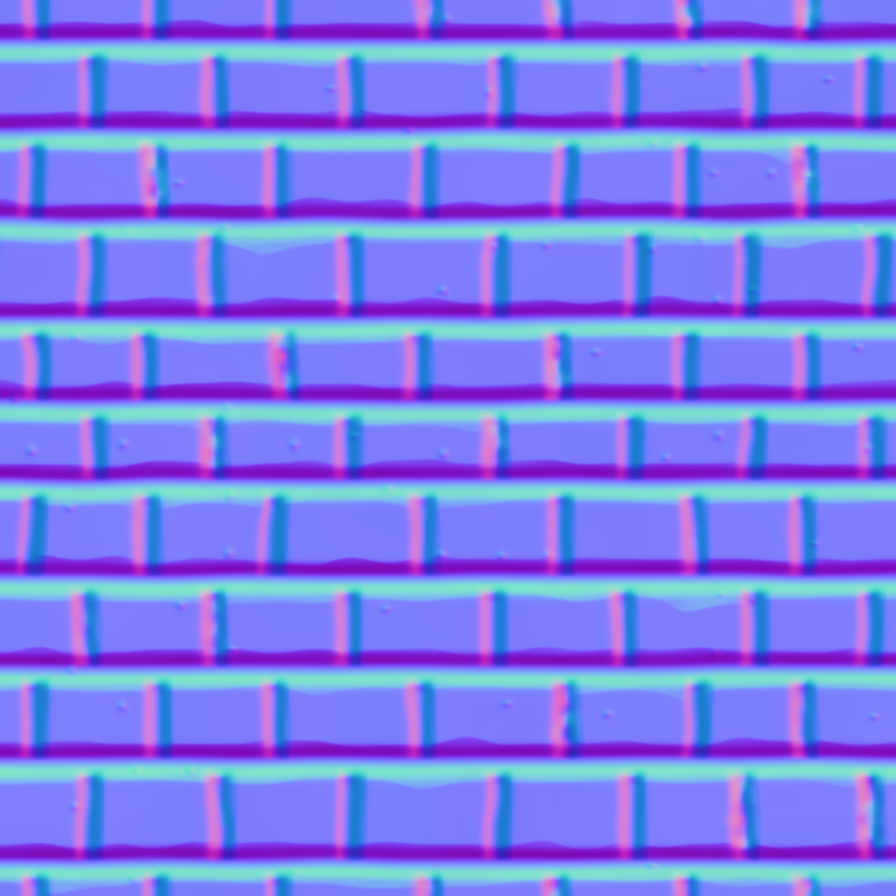
This texture map is drawn by a WebGL 2 fragment shader. Its source:

```glsl
#version 300 es
precision highp float;
// Tangent-space normal map of a worn brick wall: ten courses of seven bricks.
// Surface slopes of the mortar grooves, ragged brick edges and small dents
// are summed, then the resulting normal is encoded as a colour.
uniform vec2 u_resolution;
out vec4 outColor;

// Layout, in canvas units
const int ROWS = 10;
const int COLS = 7;
const float BED_Y[10] = float[10](0.0365, 0.150, 0.2526, 0.354, 0.461,
                                  0.5495, 0.642, 0.7526, 0.853, 0.952);
const float EVEN_X[7] = float[7](0.101, 0.241, 0.389, 0.557, 0.703, 0.835, 0.970);
const float ODD_X[7] = float[7](0.035, 0.168, 0.311, 0.473, 0.629, 0.769, 0.900);
const float HEAD_JITTER = 0.016;

// Groove profile
const float WALL_OFFSET = 0.0108;    // bed centre to each wall
const float UPPER_WIDTH = 0.0068;
const float LOWER_WIDTH = 0.0085;
const float UPPER_SLOPE = 1.35;
const float LOWER_SLOPE = 1.05;
const float HEAD_OFFSET = 0.0085;    // head joint centre to each wall
const float HEAD_WIDTH = 0.0070;
const float HEAD_SLOPE = 0.95;

// Wear
const float FRINGE_REACH = 0.021;
const float FRINGE_RAGGED = 0.012;
const float EDGE_SOFT = 0.0025;
const float DENT_GRID = 17.0;
const float DENT_CHANCE = 0.20;
const float FLAT_LEVEL = 0.49;

float hash(vec2 p) {
    vec3 q = fract(p.xyx * vec3(0.1031, 0.1030, 0.0973));
    q += dot(q, q.yzx + 33.33);
    return fract((q.x + q.y) * q.z);
}

// Value noise that wraps after "period" cells
float noise(vec2 p, vec2 period) {
    vec2 f = fract(p), a = mod(floor(p), period), b = mod(a + 1.0, period);
    f = f * f * (3.0 - 2.0 * f);
    return mix(mix(hash(a), hash(vec2(b.x, a.y)), f.x),
               mix(hash(vec2(a.x, b.y)), hash(b), f.x), f.y);
}

float tiledNoise(vec2 uv, vec2 cells) { return noise(uv * cells, cells); }

float bump(float x, float width) { return exp(-x * x / (width * width)); }

float wrapDelta(float d) { return d - round(d); }

// Vertical slope of one bed joint; the ragged fringes fade inside head joints
float bedSlope(vec2 uv, float d, float id, float inHead) {
    float rag = noise(vec2(uv.x * 23.0, id * 3.0 + 0.5), vec2(23.0, 97.0));
    float rag2 = noise(vec2(uv.x * 17.0, id * 5.0 + 41.5), vec2(17.0, 97.0));
    float streak = tiledNoise(uv, vec2(19.0, 110.0));
    float reachUp = FRINGE_REACH + FRINGE_RAGGED * (rag - 0.5);
    float reachDown = FRINGE_REACH + FRINGE_RAGGED * (rag2 - 0.4 + 1.2 * pow(rag2, 6.0));
    float fringeUp = smoothstep(0.004, WALL_OFFSET, d)
                   * (1.0 - smoothstep(reachUp - EDGE_SOFT, reachUp + EDGE_SOFT, d));
    float fringeDown = smoothstep(0.004, WALL_OFFSET, -d)
                     * (1.0 - smoothstep(reachDown - EDGE_SOFT, reachDown + EDGE_SOFT, -d));
    float upper = UPPER_SLOPE * bump(d - WALL_OFFSET, UPPER_WIDTH)
                + fringeUp * (0.32 + 0.38 * streak) * (1.0 - inHead);
    float lower = LOWER_SLOPE * bump(d + WALL_OFFSET, LOWER_WIDTH)
                + fringeDown * (0.12 + 0.28 * streak) * (1.0 - inHead);
    return lower - upper;
}

// Slope of one head joint; e is across it, up and down reach the beds
vec2 headSlope(vec2 uv, float e, float up, float down, float seed, out float mask) {
    float worn = hash(vec2(seed, 7.0));
    float sway = tiledNoise(uv, vec2(31.0, 27.0)) - 0.5;
    e += 0.005 * sway + (worn - 0.5) * 0.10 * (up - down) * 0.5;
    float span = smoothstep(0.0, 0.010, up) * smoothstep(0.004, 0.019, down);
    mask = span * bump(e, 0.016);
    float reach = 0.018 + 0.010 * sway;
    float facet = smoothstep(0.0, 0.006, e) * (1.0 - smoothstep(reach - EDGE_SOFT, reach + EDGE_SOFT, e));
    float left = bump(e + HEAD_OFFSET, HEAD_WIDTH * (0.8 + 0.35 * worn));
    float right = bump(e - HEAD_OFFSET, HEAD_WIDTH * (1.15 - 0.35 * worn));
    vec2 slope = vec2(HEAD_SLOPE * (left * (0.75 + 0.4 * worn) - right * (1.1 - 0.3 * worn)) - 0.22 * facet, 0.0);
    // Rounded top end, and crumbling in the most worn joints
    slope.y -= 0.45 * bump(e, 0.010) * bump(down - 0.019, 0.006);
    float crumble = smoothstep(0.65, 1.0, worn) * bump(e, 0.012);
    slope += crumble * 1.1 * (vec2(tiledNoise(uv, vec2(83.0)), tiledNoise(uv, vec2(71.0))) - 0.5);
    return slope * span;
}

// Sparse small pits
vec2 dentSlope(vec2 uv) {
    vec2 cell = floor(uv * DENT_GRID);
    vec2 centre = 0.25 + 0.5 * vec2(hash(cell + 11.0), hash(cell + 29.0));
    vec2 p = (fract(uv * DENT_GRID) - centre) / vec2(0.09, 0.05 + 0.04 * hash(cell + 53.0));
    return step(hash(cell + 71.0), DENT_CHANCE) * 0.45 * p * exp(-dot(p, p));
}

void main() {
    vec2 uv = gl_FragCoord.xy / u_resolution;

    // Course containing this point; the last one wraps over the top edge
    int row = ROWS - 1;
    for (int i = 0; i < ROWS; i++) if (uv.y >= BED_Y[i]) row = i;
    float up = fract(uv.y - BED_Y[row]);
    float down = fract(BED_Y[(row + 1) % ROWS] - uv.y);

    vec2 slope = dentSlope(uv);
    slope += 0.05 * (vec2(tiledNoise(uv, vec2(9.0)), tiledNoise(uv, vec2(7.0))) - 0.5);
    float inHead = 0.0;
    for (int k = 0; k < COLS; k++) {
        float seed = float(row * COLS + k), mask;
        float x = (row % 2 == 0 ? EVEN_X[k] : ODD_X[k]) + HEAD_JITTER * (hash(vec2(seed, 3.0)) - 0.5);
        slope += headSlope(uv, wrapDelta(uv.x - x), up, down, seed, mask);
        inHead = max(inHead, mask);
    }
    float warp = 0.003 * (tiledNoise(uv, vec2(11.0, 13.0)) - 0.5);
    for (int i = 0; i < ROWS; i++)
        slope.y += bedSlope(uv, wrapDelta(uv.y - BED_Y[i]) + warp, float(i), inHead);

    vec3 normal = normalize(vec3(slope, 1.0));
    outColor = vec4(normal * 0.5 + FLAT_LEVEL, 1.0);
}
```
